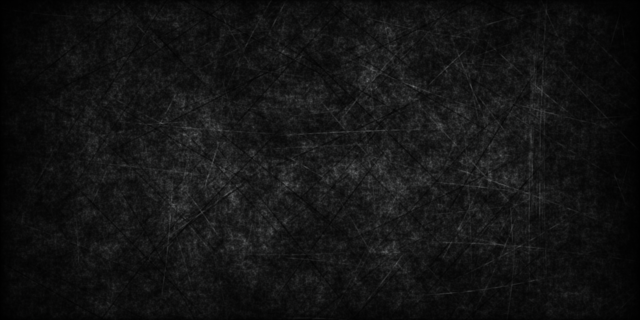
Give the GLSL for this texture, as a Shadertoy shader.

```glsl
// Dark, worn metal sheet: mottled gradient noise with a fine gritty grain,
// crossed by dark diagonal grooves and thin pale scratches,
// all sinking into black towards the borders.

#define BASE_TONE 0.106
#define MOTTLE 0.92
#define BRUSHING 0.22
#define GRAIN 0.5
#define LIGHT_SCRATCHES 150
#define DARK_GROOVES 140
#define UPRIGHT_SCRATCHES 9
#define LIGHT_STRENGTH 0.15
#define DARK_STRENGTH 0.5
#define LINE_WIDTH 0.0012
#define TINT vec3(0.985, 1.0, 1.005)

const float TAU = 6.28318;

float hash(vec2 p) {
    vec3 q = fract(vec3(p.xyx) * 0.1031);
    q += dot(q, q.yzx + 33.33);
    return fract((q.x + q.y) * q.z);
}

vec4 randomSet(float id, float seed) {
    return vec4(hash(vec2(id, seed)), hash(vec2(id, seed + 11.0)),
                hash(vec2(id, seed + 23.0)), hash(vec2(id, seed + 37.0)));
}

float cornerSlope(vec2 cell, vec2 offset) {
    float angle = TAU * hash(cell + 71.0);
    return dot(vec2(cos(angle), sin(angle)), offset);
}

float gradientNoise(vec2 p) {
    vec2 cell = floor(p), f = fract(p);
    vec2 u = f * f * f * (f * (f * 6.0 - 15.0) + 10.0);
    vec2 e = vec2(1.0, 0.0);
    float low = mix(cornerSlope(cell, f), cornerSlope(cell + e.xy, f - e.xy), u.x);
    float high = mix(cornerSlope(cell + e.yx, f - e.yx), cornerSlope(cell + e.xx, f - e.xx), u.x);
    return mix(low, high, u.y);
}

// Rough fractal sum: octaves grow stronger as they get finer
float grit(vec2 p) {
    mat2 turn = mat2(0.8, 0.6, -0.6, 0.8);
    float sum = 0.0, amplitude = 0.5;
    p = p * 2.6 + 5.3;
    for (int i = 0; i < 6; i++) {
        sum += amplitude * gradientNoise(p);
        p = turn * p * 2.07 + 13.7;
        amplitude *= 1.09;
    }
    return sum;
}

// Slightly bowed thin line, fading out at both ends
float scratch(vec2 p, vec2 centre, float angle, float reach, float bend) {
    vec2 d = p - centre, along = vec2(cos(angle), sin(angle));
    vec2 q = vec2(dot(d, along), dot(d, vec2(-along.y, along.x)));
    q.y += bend * q.x * q.x;
    float line = 1.0 - smoothstep(0.0, LINE_WIDTH + 1.0 / iResolution.y, abs(q.y));
    return line * (1.0 - smoothstep(0.4 * reach, reach, abs(q.x)));
}

float glow(vec2 p, vec2 centre, float radius) {
    vec2 d = (p - centre) / radius;
    return exp(-dot(d, d));
}

void mainImage(out vec4 fragColor, in vec2 fragCoord) {
    vec2 uv = fragCoord / iResolution.xy;
    vec2 p = fragCoord / iResolution.y;
    float aspect = iResolution.x / iResolution.y;

    // Vignette, steeper at the sides
    vec2 edge = max(4.0 * uv * (1.0 - uv), 0.0);
    float vignette = pow(edge.x, 0.52) * pow(edge.y, 0.24);

    // Mottled, brushed and grainy surface with two paler worn areas
    float brushed = gradientNoise(p * vec2(120.0, 14.0) + 3.1)
                  + gradientNoise(p * vec2(14.0, 120.0) + 47.9);
    float grain = gradientNoise(mat2(0.6, 0.8, -0.8, 0.6) * p * 170.0 + 29.3);
    float worn = glow(p, vec2(0.55, 0.42), 0.33) + 0.8 * glow(p, vec2(1.42, 0.62), 0.3);
    float tone = BASE_TONE * exp(MOTTLE * grit(p) + BRUSHING * brushed + GRAIN * grain);
    tone *= 0.95 + 0.22 * worn;

    // Dark crossing grooves, mostly diagonal
    float dark = 0.0;
    for (int i = 0; i < DARK_GROOVES; i++) {
        vec4 r = randomSet(float(i), 3.0);
        vec2 centre = vec2(aspect * mix(0.08, 0.82, r.x), r.y);
        float side = i % 5 < 2 ? -1.0 : 1.0;
        float angle = side * mix(0.4, 1.05, r.z);
        dark += mix(0.3, 1.0, r.w * r.w) * scratch(p, centre, angle, mix(0.12, 0.45, r.w), 0.1 * (r.z - 0.5));
    }
    tone *= 1.0 - DARK_STRENGTH * min(dark, 1.2);

    // Pale scratches in all directions, denser to the right
    float pale = 0.0;
    for (int i = 0; i < LIGHT_SCRATCHES; i++) {
        vec4 r = randomSet(float(i), 91.0);
        vec2 centre = vec2(aspect * pow(r.x, 0.65), r.y);
        float strength = mix(0.2, 1.0, r.w * r.w);
        pale += strength * scratch(p, centre, 0.5 * TAU * r.z, mix(0.06, 0.35, fract(r.w * 7.3)), 0.6 * (r.y - 0.5));
    }

    // Long upright scratches gathered in one band
    for (int i = 0; i < UPRIGHT_SCRATCHES; i++) {
        vec4 r = randomSet(float(i), 157.0);
        vec2 centre = vec2(aspect * (0.84 + 0.025 * (r.x - 0.5)), mix(0.3, 0.75, r.y));
        pale += mix(0.3, 0.8, r.w) * scratch(p, centre, 0.25 * TAU + 0.12 * (r.z - 0.5), mix(0.3, 0.6, r.w), 0.06);
    }
    float breaks = clamp(0.65 + 1.5 * gradientNoise(p * 45.0 + 8.6), 0.1, 1.3);
    tone += LIGHT_STRENGTH * breaks * min(pale, 1.3);

    fragColor = vec4(clamp(tone * vignette * TINT, 0.0, 1.0), 1.0);
}
```
